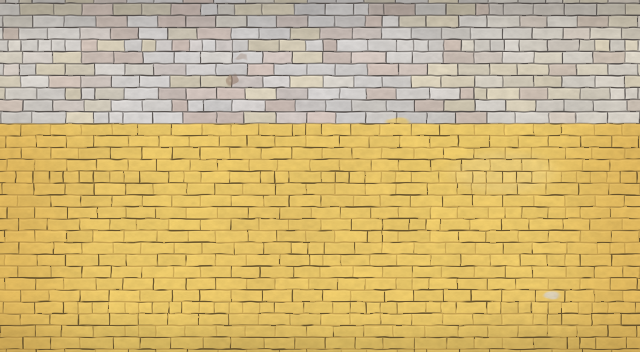
Give the GLSL for this texture, as a WebGL 2 fragment shader.

```glsl
#version 300 es
precision highp float;
// A brick wall: bare grey courses above, a coat of yellow paint below.
// Staggered cells with jittered joints give the bricks; value noise
// wobbles the edges, breaks up the dark cracks and mottles the faces.

#define SEAM 0.6486        // height of the paint edge
#define PITCH_BARE 0.0342  // course height above the seam
#define PITCH_PAINT 0.0337 // course height below the seam
#define BRICK_W 0.0858
#define FIRST_JOINT 0.0566
#define JITTER 0.16
#define LINE 0.0016        // half width of a joint
#define WOBBLE 0.0022
#define HEADER_PERIOD 11.0 // courses between rows of short bricks

uniform vec2 u_resolution;
out vec4 outColor;

float hash(vec2 p) {
  vec3 q = fract(vec3(p.xyx) * 0.1031);
  q += dot(q, q.yzx + 33.33);
  return fract((q.x + q.y) * q.z);
}

float noise(vec2 p) {
  vec2 i = floor(p), f = fract(p);
  f = f * f * (3.0 - 2.0 * f);
  return mix(mix(hash(i), hash(i + vec2(1, 0)), f.x),
             mix(hash(i + vec2(0, 1)), hash(i + vec2(1, 1)), f.x), f.y);
}

float fbm(vec2 p) {
  float sum = 0.0, amp = 0.5;
  for (int i = 0; i < 4; i++) {
    sum += amp * noise(p);
    p = p * 2.03 + 17.0;
    amp *= 0.5;
  }
  return sum;
}

// Smooth line coverage for a distance d
float stroke(float d, float halfWidth, float px) {
  return 1.0 - smoothstep(halfWidth - 0.5 * px, halfWidth + 0.8 * px, abs(d));
}

// Soft elliptical blot
float blot(vec2 p, vec2 center, vec2 radius) {
  return 1.0 - smoothstep(0.6, 1.1, length((p - center) / radius));
}

// Returns brick id in xy, signed distances to side joint and bed joint in zw
vec4 bricks(vec2 p) {
  float drop = SEAM - p.y;
  float pitch = drop < 0.0 ? PITCH_BARE : PITCH_PAINT;
  float t = drop / pitch;
  float row = floor(t);
  float bed = (t - floor(t + 0.5)) * pitch;

  float shift = 0.5 * mod(row, 2.0) + 0.14 * (hash(vec2(row + 40.0, 3.0)) - 0.5);
  float u = (p.x - FIRST_JOINT) / BRICK_W + shift + 40.0;
  float k = floor(u + 0.5);
  float side = u - k - JITTER * (hash(vec2(k, row + 70.0)) - 0.5);
  float id = side > 0.0 ? k : k - 1.0;

  // Split some bricks into two headers
  bool headerRow = mod(row + 7.0, HEADER_PERIOD) < 0.5;
  float chance = headerRow ? 0.7 : 0.05;
  if (hash(vec2(id + 11.0, row + 90.0)) < chance) {
    float middle = u - id - 0.5;
    if (abs(middle) < abs(side)) side = middle;
    id += middle > 0.0 ? 0.5 : 0.0;
  }
  return vec4(id, row + 50.0, side * BRICK_W, bed);
}

vec3 bareFace(vec2 p, vec2 id, float across) {
  float tint = hash(id * 2.0 + 5.0);
  vec3 cool = vec3(0.79, 0.78, 0.775);
  vec3 pink = vec3(0.77, 0.71, 0.68);
  vec3 cream = vec3(0.81, 0.77, 0.67);
  vec3 c = mix(cool, pink, smoothstep(0.6, 0.95, tint));
  c = mix(c, cream, smoothstep(0.35, 0.1, tint) * 0.8);
  c = mix(c, cream, 0.35 * smoothstep(0.45, 1.0, across) + 0.2 * smoothstep(0.3, 0.0, across));
  c *= 0.96 + 0.10 * hash(id + 9.0);
  return c * (1.02 - 0.17 * smoothstep(0.87, 1.0, p.y));
}

vec3 paintFace(vec2 p, vec2 id, float across) {
  vec3 c = mix(vec3(0.87, 0.73, 0.395), vec3(0.925, 0.795, 0.42), fbm(p * 4.0 + 3.0) * 0.9 + 0.25);
  float rim = smoothstep(0.32, 0.5, abs(across - 0.5));
  c = mix(c, vec3(0.85, 0.685, 0.345), 0.65 * rim);
  c = mix(c, vec3(0.90, 0.80, 0.52), 0.5 * blot(p, vec2(1.43, 0.51), vec2(0.17, 0.07)));
  c *= 0.98 + 0.04 * hash(id + 9.0);
  return c * (1.0 - 0.10 * smoothstep(0.14, 0.0, p.y));
}

void main() {
  float px = 1.0 / u_resolution.y;
  vec2 p = gl_FragCoord.xy * px;
  float across = gl_FragCoord.x / u_resolution.x;
  vec2 wobble = vec2(noise(p * 70.0), noise(p * 45.0 + 31.0)) - 0.5;
  vec4 b = bricks(p + WOBBLE * wobble);

  // Paint coverage, with a smear above the seam and a bare chip
  float paint = smoothstep(px, -px, p.y + WOBBLE * wobble.y - SEAM);
  paint = max(paint, 0.75 * blot(p + 0.01 * wobble, vec2(1.132, 0.652), vec2(0.04, 0.015)));
  paint *= 1.0 - 0.8 * blot(p + 0.008 * wobble, vec2(1.567, 0.161), vec2(0.028, 0.013));

  vec3 color = mix(bareFace(p, b.xy, across), paintFace(p, b.xy, across), paint);
  color *= 0.95 + 0.10 * fbm(p * vec2(60.0, 90.0));

  // Pale lip beside each joint
  float lip = max(stroke(b.w - 0.004, LINE, px), 0.6 * stroke(b.z - 0.004, LINE, px));
  color += lip * mix(0.045, 0.025, paint);

  // Joints: steady on bare brick, faint with broken dark cracks in paint
  float bed = stroke(b.w, LINE, px), side = stroke(b.z, LINE * 0.85, px);
  float bedCrack = smoothstep(0.48, 0.72, noise(vec2(p.x * 24.0, floor(b.y + sign(b.w) * 0.25) * 7.0 + p.y * 9.0)));
  float sideCrack = smoothstep(0.45, 0.75, hash(b.xy + 21.0) * 0.6 + 0.4 * noise(p * 60.0));
  float bareJoint = max(bed * (0.6 + 0.35 * bedCrack), side * (0.5 + 0.4 * sideCrack));
  float crease = 0.55 * max(bed, 0.8 * side);
  float crack = max(bed * bedCrack, side * sideCrack) * 0.75;
  color = mix(color, vec3(0.30, 0.28, 0.27), bareJoint * (1.0 - paint));
  color = mix(color, vec3(0.66, 0.52, 0.26), crease * paint);
  color = mix(color, vec3(0.27, 0.22, 0.13), crack * paint);

  // Rusty stains on the bare bricks
  float stain = blot(p + 0.02 * wobble, vec2(0.66, 0.77), vec2(0.012, 0.018));
  stain = max(stain, 0.6 * blot(p + 0.02 * wobble, vec2(0.68, 0.835), vec2(0.018, 0.012)));
  color = mix(color, vec3(0.55, 0.44, 0.37), 0.5 * stain);

  outColor = vec4(clamp(color, 0.0, 1.0), 1.0);
}
```
